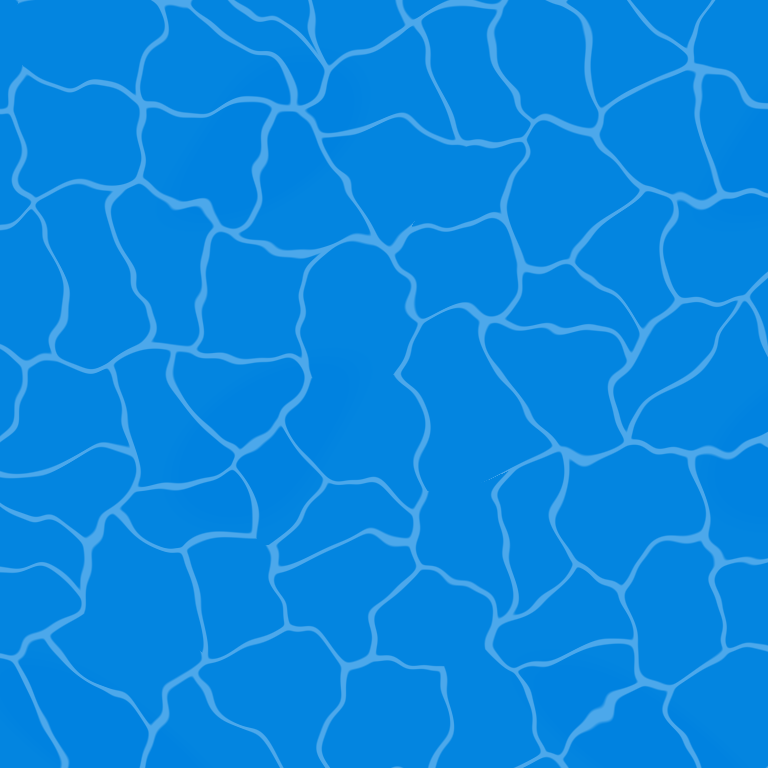
A WebGL 2 fragment shader for this texture:

```glsl
#version 300 es
precision highp float;

uniform vec2 u_resolution;
out vec4 outColor;

const vec3 WATER = vec3(0.01, 0.52, 0.88);
const vec3 DEEP_WATER = vec3(0.0, 0.51, 0.88);
const vec3 VEIN = vec3(0.30, 0.66, 0.92);

const vec2 CELL_SIZE = vec2(0.122, 0.148);
const float JITTER = 0.92;
const float MERGE_SHARE = 0.22;      // cells joined to a neighbour
const float HALF_WIDTH = 0.0035;
const float WIDTH_VARIATION = 0.0007;
const float JOINT_ROUNDING = 0.0018;
const float BEND = 0.0125;           // size of the largest curve
const float BEND_FREQUENCY = 33.0;
const int BEND_LAYERS = 3;

vec2 hash2(vec2 cell) {
    vec3 h = fract(cell.xyx * vec3(0.1031, 0.1030, 0.0973));
    h += dot(h, h.yzx + 33.33);
    return fract((h.xx + h.yz) * h.zy);
}

// Seed point of a cell, in canvas units
vec2 seedPoint(vec2 cell) {
    return (cell + 0.5 + JITTER * (hash2(cell) - 0.5)) * CELL_SIZE;
}

// Cells sharing a group have no vein between them
vec2 groupOf(vec2 cell) {
    vec2 h = hash2(cell + 71.0);
    vec2 step = h.y < 0.5 ? vec2(1.0, 0.0) : vec2(0.0, 1.0);
    return h.x < MERGE_SHARE ? cell + step : cell;
}

// Layered sines turn straight cell walls into hand-drawn curves
vec2 bendSpace(vec2 p) {
    float amplitude = BEND;
    float frequency = BEND_FREQUENCY;
    for (int i = 0; i < BEND_LAYERS; i++) {
        float phase = 1.7 * float(i);
        vec2 wave = p.yx * frequency + p * frequency * vec2(0.35, -0.45);
        p += amplitude * sin(wave + vec2(phase, phase + 2.3));
        amplitude *= 0.38;
        frequency *= 1.93;
    }
    return p;
}

// Distance to the nearest cell wall, rounded where walls meet
float wallDistance(vec2 p) {
    vec2 home = floor(p / CELL_SIZE);
    vec2 nearestCell = home;
    float nearest = 1e3;
    for (int y = -1; y <= 1; y++) {
        for (int x = -1; x <= 1; x++) {
            vec2 cell = home + vec2(x, y);
            float d = distance(p, seedPoint(cell));
            if (d < nearest) {
                nearest = d;
                nearestCell = cell;
            }
        }
    }

    vec2 own = seedPoint(nearestCell);
    vec2 ownGroup = groupOf(nearestCell);
    float closeness = 1e-20;
    for (int y = -2; y <= 2; y++) {
        for (int x = -2; x <= 2; x++) {
            vec2 cell = nearestCell + vec2(x, y);
            if (groupOf(cell) == ownGroup) continue;
            vec2 other = seedPoint(cell);
            float d = dot(0.5 * (own + other) - p, normalize(other - own));
            closeness += exp(-d / JOINT_ROUNDING);
        }
    }
    return -JOINT_ROUNDING * log(closeness);
}

void main() {
    float side = min(u_resolution.x, u_resolution.y);
    vec2 uv = gl_FragCoord.xy / side;
    float pixel = 1.0 / side;

    // Faint darker patches in the water
    float patches = sin(uv.x * 9.0 + 2.0 * sin(uv.y * 5.0)) * sin(uv.y * 8.0 + 1.3);
    vec3 color = mix(WATER, DEEP_WATER, smoothstep(0.55, 0.75, patches));

    // Veins of slightly uneven width
    float unevenness = sin(uv.x * 47.0 + 3.0 * sin(uv.y * 29.0));
    float halfWidth = HALF_WIDTH + WIDTH_VARIATION * unevenness;
    float d = wallDistance(bendSpace(uv + 3.0));
    float vein = 1.0 - smoothstep(halfWidth - pixel, halfWidth + pixel, d);

    outColor = vec4(mix(color, VEIN, vein), 1.0);
}
```
